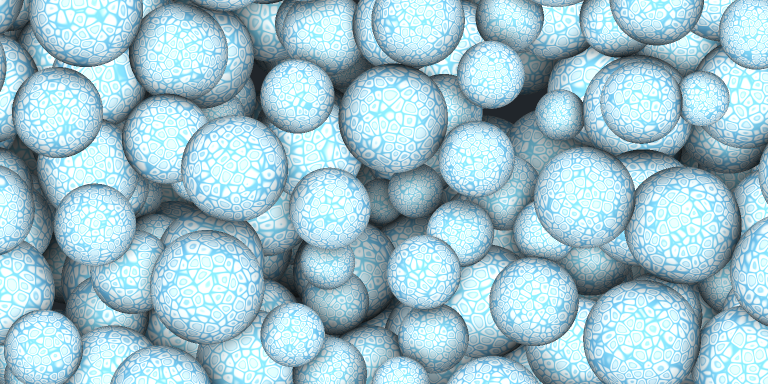
A Shadertoy shader for this pattern:

```glsl
// Deep pile of white balls covered with a blue cellular net.

const int LAYERS = 6;
const float CELL = 0.28;          // grid spacing of one layer, in canvas heights
const float LAYER_DEPTH = 0.07;
const vec3 WHITE = vec3(0.94, 0.99, 1.0);
const vec3 SKY_BLUE = vec3(0.41, 0.74, 0.92);
const vec3 CYAN = vec3(0.50, 0.84, 0.94);
const vec3 GAP = vec3(0.13, 0.15, 0.17);

vec3 hash3(vec3 p) {
    p = fract(p * vec3(0.1031, 0.1030, 0.0973));
    p += dot(p, p.yxz + 33.33);
    return fract((p.xxy + p.yxx) * p.zyx);
}

mat2 rotation(float angle) {
    float c = cos(angle), s = sin(angle);
    return mat2(c, s, -s, c);
}

// Ball of one grid cell: centre in xyz, radius in w
vec4 ballInCell(vec2 cell, float layer, mat2 turn) {
    vec3 h = hash3(vec3(cell + 50.0, layer * 17.0 + 3.0));
    vec3 k = hash3(vec3(cell + 91.0, layer * 23.0 + 8.0));
    float radius = mix(0.048, 0.154, pow(k.x, 0.6));
    vec2 jitter = (h.xy - 0.5) * mix(0.6, 0.2, k.x);
    vec2 centre = ((cell + 0.5 + jitter - layer * 7.3) * CELL) * turn;
    return vec4(centre, -layer * LAYER_DEPTH + (h.z - 0.5) * 0.07, radius);
}

mat2 layerTurn(float layer) {
    return rotation(0.35 + layer * 1.1);
}

vec2 layerCell(vec2 p, float layer, mat2 turn) {
    return floor(turn * p / CELL + layer * 7.3);
}

// Ball with the highest centre among those covering p
vec4 frontBall(vec2 p) {
    vec4 best = vec4(0.0, 0.0, -9.0, 0.0);
    for (int i = 0; i < LAYERS; i++) {
        float layer = float(i);
        mat2 turn = layerTurn(layer);
        vec2 home = layerCell(p, layer, turn);
        for (int j = 0; j < 9; j++) {
            vec4 ball = ballInCell(home + vec2(j % 3 - 1, j / 3 - 1), layer, turn);
            if (length(p - ball.xy) < ball.w && ball.z > best.z) best = ball;
        }
    }
    return best;
}

// Share of ambient light left at a surface point by the surrounding balls
float ambientLight(vec3 p, vec3 normal) {
    float light = 1.0;
    for (int i = 0; i < LAYERS; i++) {
        float layer = float(i);
        mat2 turn = layerTurn(layer);
        vec2 home = layerCell(p.xy, layer, turn);
        for (int j = 0; j < 9; j++) {
            vec4 ball = ballInCell(home + vec2(j % 3 - 1, j / 3 - 1), layer, turn);
            vec3 d = ball.xyz - p;
            float dist2 = max(dot(d, d), 1e-5);
            float facing = max(dot(normal, d) * inversesqrt(dist2), 0.0);
            float window = 1.0 - smoothstep(0.5, 1.15, length(d.xy) / CELL);
            float cover = min(ball.w * ball.w / dist2, 1.0);
            light *= 1.0 - 0.65 * facing * cover * window;
        }
    }
    return light;
}

// Rounded distance from the cell walls of a 3D Voronoi pattern
float wallDistance(vec3 p) {
    vec3 home = floor(p);
    vec3 f = vec3(9.0);           // three nearest distances, ascending
    for (int i = 0; i < 27; i++) {
        vec3 cell = home + vec3(i % 3 - 1, (i / 3) % 3 - 1, i / 9 - 1);
        float d = length(cell + hash3(cell + 40.0) - p);
        if (d < f.x) f = vec3(d, f.xy);
        else if (d < f.y) f = vec3(f.x, d, f.y);
        else f.z = min(f.z, d);
    }
    vec2 gap = max(f.yz - f.x, 1e-4);
    return gap.x * gap.y / (gap.x + gap.y);
}

// Blue net, white cells and tinted cores
vec3 netColor(vec3 normal, vec3 seed) {
    float wall = wallDistance(normal * mix(4.0, 5.2, seed.x) + seed * 60.0);
    float net = 1.0 - smoothstep(0.02, 0.105, wall);
    float core = smoothstep(0.16, 0.21, wall) * mix(0.7, 0.25, smoothstep(0.21, 0.27, wall));
    vec3 blue = mix(SKY_BLUE, CYAN, smoothstep(0.5, 1.0, normal.z));
    return mix(WHITE, blue, max(net, core));
}

vec3 pileColor(vec2 p) {
    vec4 ball = frontBall(p);
    if (ball.w == 0.0) return GAP;
    vec2 offset = (p - ball.xy) / ball.w;
    vec3 normal = vec3(offset, sqrt(max(1.0 - dot(offset, offset), 0.0)));
    vec3 point = ball.xyz + normal * ball.w;
    vec3 seed = hash3(floor(ball.xyz * 400.0) + 900.0);
    float light = mix(0.7, 1.1, pow(normal.z, 0.7)) + 0.04 * normal.y;
    light *= ambientLight(point, normal);
    light *= mix(0.3, 1.0, smoothstep(-0.42, -0.02, point.z));
    return min(netColor(normal, seed) * light + GAP * 0.1, vec3(1.0));
}

void mainImage(out vec4 fragColor, in vec2 fragCoord) {
    // Four samples per pixel smooth the edges
    vec3 sum = vec3(0.0);
    for (int i = 0; i < 4; i++) {
        vec2 shift = (vec2(i % 2, i / 2) - 0.5) * 0.5;
        sum += pileColor((fragCoord + shift) / iResolution.y);
    }
    fragColor = vec4(sum * 0.25, 1.0);
}
```
